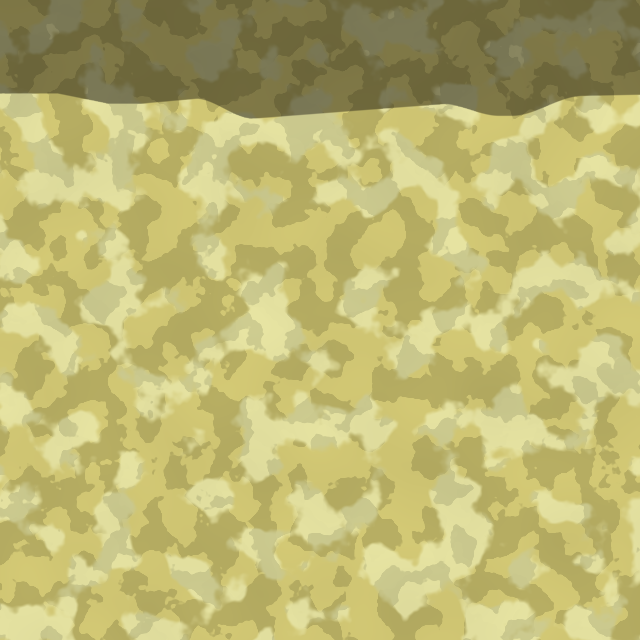
A three.js fragment shader for this texture:

```glsl
// Mottled yellow sandstone with a wavy shadow band along the top.
varying vec2 vUv;

const vec3 OLIVE = vec3(0.705, 0.670, 0.380);
const vec3 STRAW = vec3(0.815, 0.775, 0.450);
const vec3 CREAM = vec3(0.895, 0.885, 0.635);
const vec3 SAGE = vec3(0.790, 0.785, 0.560);
const vec3 SHADE = vec3(0.605, 0.600, 0.605);

vec2 hashGradient(vec2 cell) {
  vec3 q = fract(cell.xyx * vec3(0.1031, 0.1030, 0.0973));
  q += dot(q, q.yzx + 33.33);
  float angle = 6.28318 * fract((q.x + q.y) * q.z);
  return vec2(cos(angle), sin(angle));
}

float gradientNoise(vec2 p) {
  vec2 i = floor(p), f = fract(p);
  vec2 u = f * f * f * (f * (f * 6.0 - 15.0) + 10.0);
  vec2 e = vec2(1.0, 0.0);
  float low = mix(dot(hashGradient(i), f),
                  dot(hashGradient(i + e.xy), f - e.xy), u.x);
  float high = mix(dot(hashGradient(i + e.yx), f - e.yx),
                   dot(hashGradient(i + e.xx), f - e.xx), u.x);
  return mix(low, high, u.y);
}

float fractalNoise(vec2 p, float gain) {
  float sum = 0.0, amplitude = 1.0;
  for (int octave = 0; octave < 4; octave++) {
    sum += amplitude * gradientNoise(p);
    p = mat2(1.6, 1.2, -1.2, 1.6) * p + 17.3;
    amplitude *= gain;
  }
  return sum;
}

float ramp(float start, float end, float x) {
  return clamp((x - start) / (end - start), 0.0, 1.0);
}

float hardStep(float value, float softness) {
  return smoothstep(-softness, softness, value);
}

float patchAt(vec2 p, vec2 center, vec2 radius) {
  vec2 d = (p - center) / radius;
  return exp(-dot(d, d));
}

// Height of the lower rim of the shadow: gentle slopes and short drops.
float shadowRim(float x) {
  float y = 0.854;
  y -= 0.016 * ramp(0.09, 0.17, x);
  y += 0.008 * ramp(0.22, 0.31, x);
  y -= 0.031 * smoothstep(0.305, 0.395, x);
  y += 0.023 * ramp(0.40, 0.70, x);
  y -= 0.019 * smoothstep(0.69, 0.78, x);
  y += 0.031 * smoothstep(0.80, 0.91, x);
  return y + 0.002 * ramp(0.90, 1.0, x);
}

// Broad drift between pale and dark areas.
float paleDrift(vec2 p) {
  float drift = 0.30 * patchAt(p, vec2(0.66, 0.15), vec2(0.13, 0.05));
  drift += 0.30 * patchAt(p, vec2(0.17, 0.51), vec2(0.06, 0.04));
  drift += 0.35 * patchAt(p, vec2(0.43, 0.48), vec2(0.025, 0.09));
  drift += 0.25 * patchAt(p, vec2(0.60, 0.71), vec2(0.12, 0.035));
  drift += 0.30 * patchAt(p, vec2(0.93, 0.40), vec2(0.04, 0.08));
  drift += 0.30 * patchAt(p, vec2(0.06, 0.79), vec2(0.06, 0.04));
  drift -= 0.50 * patchAt(p, vec2(0.51, 0.615), vec2(0.07, 0.05));
  return drift;
}

vec3 mottledStone(vec2 p, float paleBias, float creamBias) {
  // Crisp two-tone ground.
  float grain = fractalNoise(p * 17.0 + 4.7, 0.42);
  vec3 ground = mix(OLIVE, STRAW, hardStep(grain + 0.01, 0.018));

  // Pale film with soft margins, split into two crisp tints.
  float film = fractalNoise(p * 13.0 + 31.2, 0.40) + paleBias;
  float tint = fractalNoise(p * 18.0 + 62.9, 0.42) + creamBias;
  vec3 pale = mix(SAGE, CREAM, hardStep(tint, 0.025));
  float cover = smoothstep(0.0, 0.20, film);
  return mix(ground, pale, cover * 0.94);
}

void main() {
  vec2 p = vUv;
  float rimDistance = p.y - shadowRim(p.x);
  float shadow = hardStep(rimDistance, 0.0014);

  // Pale dusting just under the rim; cooler film inside the shadow.
  float rimDust = 0.14 * exp(-abs(rimDistance) / 0.025) * (1.0 - shadow);
  float paleBias = paleDrift(p) + rimDust - 0.03;
  float creamBias = mix(0.06, -0.45, shadow);
  vec3 color = mottledStone(p, paleBias, creamBias);

  // Faint uneven wash and the cast shade.
  color *= 1.0 + 0.035 * gradientNoise(p * 9.0 + 8.1);
  color *= mix(vec3(1.0), SHADE, shadow);
  gl_FragColor = vec4(color, 1.0);
}
```
